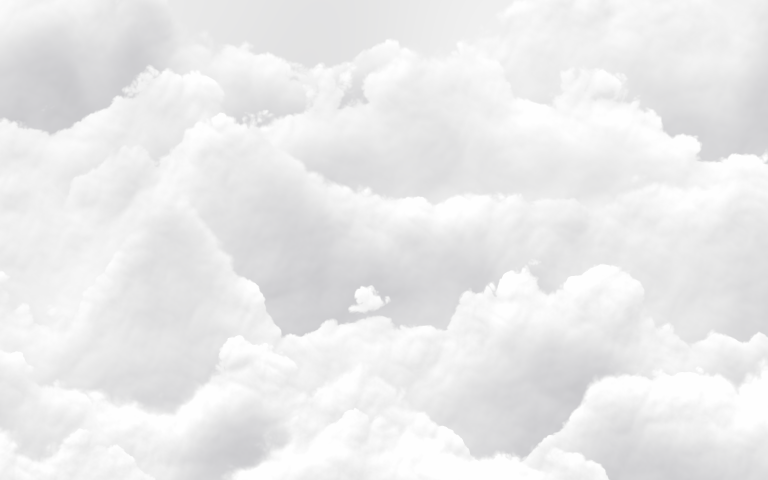
Write a Shadertoy shader that draws this texture.

```glsl
// Pale, overcast heaps of cumulus cloud, painted in layers from back to front.
// Each layer is a noisy ridge whose edge is puffed out by folded gradient noise;
// it is bright along its crown, lumpy inside, and fades to grey mist below.

const int   LAYERS        = 6;
const float TOP_RIDGE     = 0.96;   // mean height of the farthest ridge
const float RIDGE_STEP    = 0.183;  // drop from one ridge to the next
const float RIDGE_SWELL   = 0.29;   // height of the broad heaps
const float RIDGE_HEAP    = 0.19;   // height of the smaller heaps
const float PUFF_SCALE    = 5.6;    // puffs per canvas height
const float PUFF_HEIGHT   = 0.145;
const float PUFF_GAIN     = 0.49;   // strength of each finer octave
const float PUFF_MEAN     = 0.38;
const float LIGHT_REACH   = 0.25;   // depth at which the crown light is gone
const float MIST_TONE     = 0.866;
const float MIST_VARIETY  = 0.19;
const float CROWN_TONE    = 0.980;
const float CROWN_VARIETY = 0.07;
const float RELIEF_FAR    = 0.11;
const float RELIEF_NEAR   = 0.23;
const float LUMP_RELIEF   = 0.09;
const vec2  LIGHT_STEP    = vec2(-0.005, 0.012);
const vec2  LUMP_STEP     = vec2(-0.020, 0.042);
const vec3  SHADOW_TINT   = vec3(-0.003, -0.004, 0.006);

vec2 gradientAt(vec2 cell) {
    vec3 q = fract(cell.xyx * vec3(0.1031, 0.1030, 0.0973));
    q += dot(q, q.yzx + 33.33);
    float angle = 6.2832 * fract((q.x + q.y) * q.z);
    return vec2(cos(angle), sin(angle));
}

float gradientNoise(vec2 p) {
    vec2 cell = floor(p), f = p - cell;
    vec2 u = f * f * f * (f * (f * 6.0 - 15.0) + 10.0);
    vec2 e = vec2(1.0, 0.0);
    float a = dot(gradientAt(cell), f);
    float b = dot(gradientAt(cell + e.xy), f - e.xy);
    float c = dot(gradientAt(cell + e.yx), f - e.yx);
    float d = dot(gradientAt(cell + e.xx), f - e.xx);
    return mix(mix(a, b, u.x), mix(c, d, u.x), u.y);
}

// Folded noise: round lumps parted by softened creases.
float billow(vec2 p, int octaves) {
    const mat2 turn = mat2(1.62, 1.24, -1.24, 1.62);
    float sum = 0.0, weight = 1.0;
    for (int i = 0; i < octaves; i++) {
        float n = gradientNoise(p);
        sum += weight * sqrt(n * n + 0.001);
        p = turn * p + 7.3;
        weight *= PUFF_GAIN;
    }
    return sum;
}

float ridgeHeight(float x, float layer) {
    float seed = layer * 17.37 + 3.7;
    return TOP_RIDGE - RIDGE_STEP * layer
         + RIDGE_SWELL * gradientNoise(vec2(x * 1.5, seed))
         + RIDGE_HEAP * gradientNoise(vec2(x * 4.2 + 9.0, seed));
}

void mainImage(out vec4 fragColor, in vec2 fragCoord) {
    vec2 p = fragCoord / iResolution.y;
    float pixel = 1.0 / iResolution.y;

    // Hazy sky, paler towards the right
    float tone = 0.905 + 0.04 * smoothstep(0.5, 1.2, p.x)
               + 0.05 * gradientNoise(p * 2.2 + 40.0);

    for (int i = 0; i < LAYERS; i++) {
        float layer = float(i);
        float nearness = layer / float(LAYERS - 1);
        vec2 shift = vec2(13.1, 7.7) * layer;
        vec2 q = p * PUFF_SCALE + shift;
        float puff = billow(q, 5);

        // Puffed outline, crisp in places and wispy in others
        float below = ridgeHeight(p.x, layer) - p.y;
        float inside = below + PUFF_HEIGHT * (puff - PUFF_MEAN);
        float wisp = smoothstep(-0.05, 0.4, gradientNoise(p * 3.1 + shift + 5.0));
        float softness = mix(0.007, 0.002, nearness) + 0.022 * wisp + pixel;
        float cover = smoothstep(-softness, softness, inside);

        // Crown light sinking into uneven mist
        float depth = mix(below, inside, 0.7)
                    + 0.15 * gradientNoise(p * 3.3 + shift + 21.0);
        float light = 1.0 - smoothstep(-0.04, LIGHT_REACH, depth);
        float mist = MIST_TONE + MIST_VARIETY * gradientNoise(p * 1.8 + shift + 31.0);
        float crown = CROWN_TONE + CROWN_VARIETY * gradientNoise(p * 2.6 + shift + 51.0);
        float cloud = mix(mist, crown, light);

        // Relief: upper sides of lumps catch the light, fine and broad
        float fine = puff - billow(q + LIGHT_STEP * PUFF_SCALE, 5);
        float broad = billow(q, 3) - billow(q + LUMP_STEP * PUFF_SCALE, 3);
        float relief = fine * mix(RELIEF_FAR, RELIEF_NEAR, nearness)
                     + broad * LUMP_RELIEF;
        cloud += relief * mix(0.4, 1.0, light);

        tone = mix(tone, cloud, cover);
    }

    tone = clamp(tone, 0.79, 0.995);
    float shadow = 1.0 - smoothstep(0.80, 0.93, tone);
    fragColor = vec4(vec3(tone) + SHADOW_TINT * shadow, 1.0);
}
```
